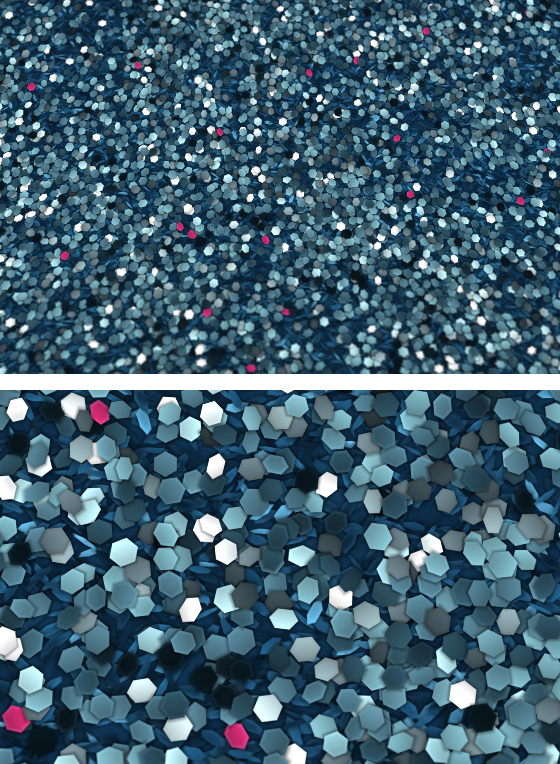
Top: the whole. Bottom: its middle third, enlarged.
Give the GLSL for this texture, as a WebGL 1 fragment shader.

```glsl
precision highp float;
// Blue glitter: hexagonal flakes strewn over a bed of steeply tilted ones.
// Jittered grids are painted back to front; each cell holds one flake with its
// own turn, tilt and tone. Flakes shrink towards the top, focus fades at the ends.
uniform vec2 u_resolution;

const int LAYERS = 8;
const float BED_LAYERS = 5.0;
const vec3 NAVY = vec3(0.04, 0.16, 0.27);
const vec3 BLUE = vec3(0.12, 0.35, 0.51);
const vec3 SLATE = vec3(0.16, 0.29, 0.35);
const vec3 TEAL = vec3(0.31, 0.48, 0.55);
const vec3 AQUA = vec3(0.47, 0.68, 0.73);
const vec3 PALE = vec3(0.72, 0.90, 0.93);

vec3 hash3(vec2 p) {
  vec3 q = fract(p.xyx * vec3(0.1031, 0.1030, 0.0973));
  q += dot(q, q.yxz + 33.33);
  return fract((q.xxy + q.yzz) * q.zyx);
}

float noise(vec2 p) {
  vec2 i = floor(p), f = fract(p);
  f *= f * (3.0 - 2.0 * f);
  float low = mix(hash3(i).x, hash3(i + vec2(1.0, 0.0)).x, f.x);
  float high = mix(hash3(i + vec2(0.0, 1.0)).x, hash3(i + 1.0).x, f.x);
  return mix(low, high, f.y);
}

vec2 turn(vec2 p, float angle) {
  float c = cos(angle), s = sin(angle);
  return vec2(c * p.x + s * p.y, c * p.y - s * p.x);
}

float hexagon(vec2 p, float radius) {
  p = abs(p);
  return max(p.x, 0.5 * p.x + 0.866 * p.y) - radius;
}

// Tone of a flake lying flat, from black through teal to a white glint
vec3 flatTone(float h) {
  vec3 c = mix(vec3(0.03, 0.08, 0.11), SLATE, smoothstep(0.03, 0.12, h));
  c = mix(c, TEAL, smoothstep(0.20, 0.36, h));
  c = mix(c, AQUA, smoothstep(0.56, 0.76, h));
  c = mix(c, PALE, smoothstep(0.86, 0.92, h));
  return mix(c, vec3(1.0), smoothstep(0.95, 0.97, h));
}

// Tone of a steep flake in the bed, with rare bright blue reflections
vec3 bedTone(float h) {
  vec3 c = mix(NAVY * 0.7, BLUE, smoothstep(0.05, 0.85, h));
  return mix(c, vec3(0.36, 0.66, 0.82), smoothstep(0.88, 0.98, h));
}

void main() {
  vec2 uv = gl_FragCoord.xy / u_resolution.y;

  // Perspective and focus, in grid cells
  float density = 0.85 + 0.3 * uv.y;
  vec2 field = 38.0 * vec2((uv.x - 0.75) * density + 1.0, uv.y * (0.85 + 0.15 * uv.y));
  float pixel = 38.0 * density / u_resolution.y;
  float blur = 0.11 * smoothstep(0.45, 0.0, uv.y) + 0.05 * smoothstep(0.7, 1.0, uv.y);
  float soft = 0.6 * pixel + blur;

  vec3 color = mix(NAVY, BLUE, 0.35 * noise(field * vec2(0.8, 1.6)));

  for (int layer = 0; layer < LAYERS; layer++) {
    float level = float(layer);
    bool bed = level < BED_LAYERS;
    vec2 grid = field + level * vec2(37.37, 23.61);
    vec2 home = floor(grid);

    for (int j = -1; j <= 1; j++) {
      for (int i = -1; i <= 1; i++) {
        vec2 cell = home + vec2(float(i), float(j));
        vec3 place = hash3(cell);
        vec3 pose = hash3(cell + 171.7);
        vec3 look = hash3(cell + 411.3);

        // Flat flakes gather in clumps and leave the bed open between them
        float clump = noise((cell - level * vec2(37.37, 23.61)) * 0.17 + 5.0);
        float share = bed ? 0.9 : 0.47 + 0.6 * (clump - 0.5);
        if (place.z > share) continue;

        // Shape: a turned hexagon squeezed along its axis of tilt
        float tilt = bed ? mix(0.14, 0.5, pose.y) : mix(0.68, 1.0, pose.y);
        float axis = bed ? 2.4 * (pose.x - 0.5) : 6.283 * pose.x;
        vec2 offset = grid - cell - 0.1 - 0.8 * place.xy;
        vec2 local = turn(offset, axis);
        if (bed) local.y += 0.35 * local.x * local.x * (look.z - 0.5);
        local.y /= tilt;
        local = turn(local, 6.283 * pose.z);
        float d = hexagon(local, mix(0.38, 0.45, look.y)) * tilt;

        // Face: shading across the flake and a thin lit rim
        vec3 face = bed ? bedTone(look.x) : flatTone(look.x);
        if (!bed && look.z > 0.994) face = vec3(0.78, 0.16, 0.42);
        if (!bed && look.z < 0.16) face = mix(face, vec3(dot(face, vec3(0.36))), 0.5);
        face *= 1.0 + 0.35 * local.x;
        float rim = smoothstep(-0.13, -0.03, d);
        face += rim * (bed ? 0.07 * look.y : 0.11 * (look.z - 0.35)) * vec3(0.6, 1.0, 1.2);

        // Contact shadow, then the flake itself
        color *= 1.0 - (bed ? 0.22 : 0.38) * smoothstep(0.14 + blur, -0.02, d);
        color = mix(color, face, 1.0 - smoothstep(-soft, soft, d));
      }
    }
  }

  gl_FragColor = vec4(clamp(color, 0.0, 1.0), 1.0);
}
```
